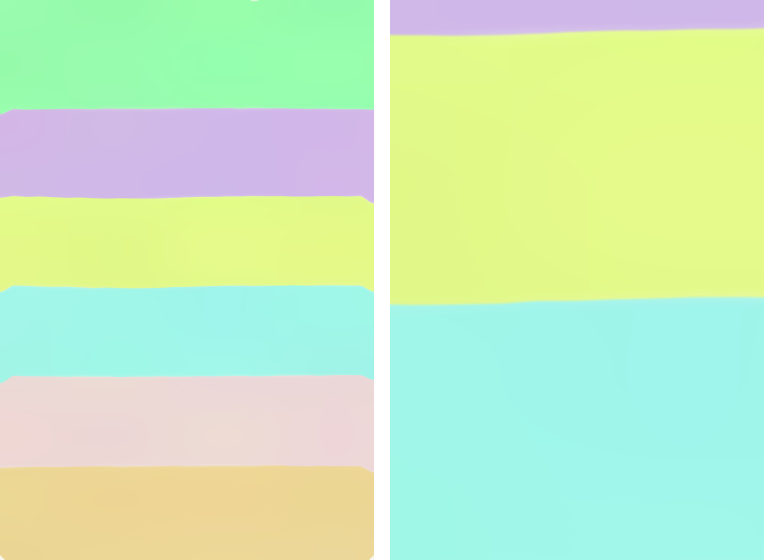
Left, the full canvas; right, a detail of the centre.
This background is drawn by a Shadertoy shader. Its source:

```glsl
#define BANDS 6
#define FIRST_EDGE 0.169
#define PITCH 0.1593
#define WOBBLE 0.006
#define DROOP 0.016
#define CORNER_WIDTH 0.04
#define SOFTNESS 0.0013
#define FRINGE_WIDTH 0.0035
#define FRINGE_AMOUNT 0.22
#define MOTTLE 0.022

// Band colours from bottom to top
const vec3 BAND_COLORS[BANDS] = vec3[BANDS](
    vec3(0.93, 0.84, 0.59),
    vec3(0.93, 0.85, 0.84),
    vec3(0.63, 0.96, 0.91),
    vec3(0.89, 0.98, 0.54),
    vec3(0.82, 0.72, 0.91),
    vec3(0.59, 0.99, 0.68));
const vec3 PAPER = vec3(0.97, 0.96, 0.93);

float hash(vec2 p) {
    return fract(sin(dot(p, vec2(127.1, 311.7))) * 43758.5453);
}

float noise(vec2 p) {
    vec2 cell = floor(p), f = fract(p);
    f = f * f * (3.0 - 2.0 * f);
    return mix(mix(hash(cell), hash(cell + vec2(1, 0)), f.x),
               mix(hash(cell + vec2(0, 1)), hash(cell + vec2(1, 1)), f.x), f.y);
}

// Height of a hand-painted edge: slow wobble, fine tremor, sagging ends
float edgeHeight(float index, float x) {
    float wave = noise(vec2(x * 3.0, index * 17.0)) - 0.5;
    float tremor = noise(vec2(x * 28.0, index * 9.0 + 40.0)) - 0.5;
    float leftEnd = 1.0 - smoothstep(0.0, CORNER_WIDTH, x);
    float rightEnd = smoothstep(1.0 - CORNER_WIDTH, 1.0, x);
    float sag = leftEnd * hash(vec2(index, 3.0)) + rightEnd * hash(vec2(index, 8.0));
    return FIRST_EDGE + index * PITCH + WOBBLE * (wave + 0.2 * tremor) - DROOP * sag;
}

void mainImage(out vec4 fragColor, in vec2 fragCoord) {
    vec2 uv = fragCoord / iResolution.xy;
    float aspect = iResolution.x / iResolution.y;
    float blur = max(SOFTNESS, 0.75 / iResolution.y);

    // Stack the bands upward, each covering the one below
    vec3 color = BAND_COLORS[0];
    float band = 0.0;
    float fringe = 0.0;
    for (int i = 1; i < BANDS; i++) {
        float d = uv.y - edgeHeight(float(i - 1), uv.x);
        float cover = smoothstep(-blur, blur, d);
        color = mix(color, BAND_COLORS[i], cover);
        band += step(0.0, d);
        float strength = noise(vec2(uv.x * 9.0, float(i) * 13.0));
        fringe = max(fringe, strength * exp(-pow(d / FRINGE_WIDTH, 2.0)));
    }

    // Pale fringe where two paints meet
    color = mix(color, PAPER, FRINGE_AMOUNT * fringe);

    // Faint broad patches, slightly different in each channel
    vec2 p = vec2(uv.x * aspect, uv.y) * vec2(5.0, 9.0) + band * 11.0;
    vec3 patches = vec3(noise(p), noise(p + 31.0), noise(p + 67.0)) - 0.5;
    color += MOTTLE * patches;

    // Bare paper in the rounded bottom corners
    vec2 corner = vec2(min(uv.x, 1.0 - uv.x) * aspect, uv.y);
    float bare = 1.0 - smoothstep(-blur, blur, corner.x + corner.y - 0.009);
    color = mix(color, PAPER, bare);

    // Small nick in the top edge
    vec2 nick = (uv - vec2(0.68, 1.0)) * vec2(aspect, 3.0);
    color = mix(color, PAPER, 0.7 * (1.0 - smoothstep(0.004, 0.01, length(nick))));

    fragColor = vec4(clamp(color, 0.0, 1.0), 1.0);
}
```
